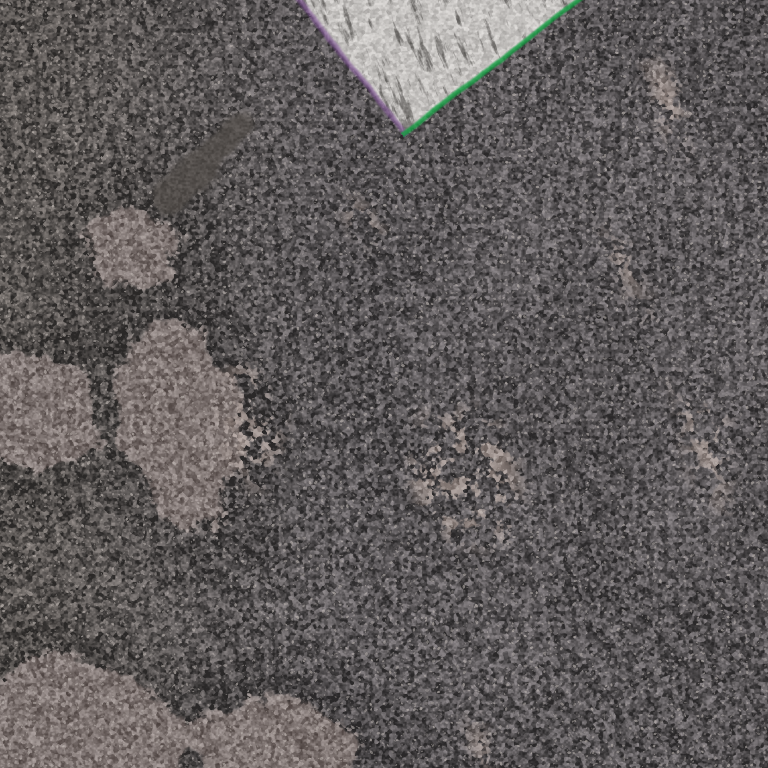
Give the GLSL for this texture, as a WebGL 1 fragment shader.

```glsl
precision highp float;
// Worn asphalt: soft cellular grain and scattered pale chips, with frayed bare
// patches, speckled wear, a smooth tar smear and the corner of a painted marking.
// Patches are ellipses whose distances are roughened by fractal noise.

uniform vec2 u_resolution;

float hash(vec2 p) {
  return fract(sin(dot(p, vec2(127.1, 311.7))) * 43758.5453);
}

vec2 hash2(vec2 p) {
  return vec2(hash(p), hash(p + 57.3));
}

float noise(vec2 p) {
  vec2 i = floor(p), f = fract(p);
  f = f * f * (3.0 - 2.0 * f);
  float low = mix(hash(i), hash(i + vec2(1.0, 0.0)), f.x);
  float high = mix(hash(i + vec2(0.0, 1.0)), hash(i + 1.0), f.x);
  return mix(low, high, f.y);
}

float fbm(vec2 p) {
  float sum = 0.0, gain = 0.5;
  for (int i = 0; i < 4; i++) {
    sum += gain * noise(p);
    p = mat2(1.6, 1.2, -1.2, 1.6) * p + 7.1;
    gain *= 0.5;
  }
  return sum / 0.9375;
}

vec2 rotate(vec2 p, float angle) {
  float c = cos(angle), s = sin(angle);
  return vec2(c * p.x + s * p.y, c * p.y - s * p.x);
}

// Random tone per cell, blended softly between neighbouring grains.
float grainTone(vec2 p) {
  vec2 cell = floor(p);
  float total = 0.0, weights = 0.0;
  for (int y = -1; y <= 1; y++) {
    for (int x = -1; x <= 1; x++) {
      vec2 id = cell + vec2(float(x), float(y));
      vec2 d = id + hash2(id) - p;
      float w = exp(-9.0 * dot(d, d));
      total += w * hash(id + 19.7);
      weights += w;
    }
  }
  return total / weights;
}

// Sparse elongated stones, at most one per cell; returns their brightness.
float chips(vec2 p, float density, float blur) {
  vec2 id = floor(p);
  vec2 d = fract(p) - mix(vec2(0.32), vec2(0.68), hash2(id));
  d = rotate(d, 6.2832 * hash(id + 3.1)) * vec2(1.0, 1.5);
  float radius = mix(0.14, 0.32, hash(id + 8.4));
  float shape = 1.0 - smoothstep(-blur, blur, length(d) - radius);
  return shape * step(hash(id + 31.6), density) * mix(0.35, 1.0, hash(id + 5.9));
}

// Approximate distance inside a tilted ellipse, positive within it.
float patchDepth(vec2 p, vec2 center, vec2 radii, float angle) {
  vec2 q = rotate(p - center, angle) / radii;
  return (1.0 - length(q)) * min(radii.x, radii.y);
}

float segmentDistance(vec2 p, vec2 a, vec2 b) {
  vec2 along = b - a;
  return length(p - a - along * clamp(dot(p - a, along) / dot(along, along), 0.0, 1.0));
}

float bareDepth(vec2 p) {
  float d = patchDepth(p, vec2(0.17, 0.677), vec2(0.064, 0.048), 0.0);
  d = max(d, patchDepth(p, vec2(0.235, 0.45), vec2(0.078, 0.13), 0.25));
  d = max(d, patchDepth(p, vec2(0.045, 0.465), vec2(0.09, 0.074), -0.4));
  d = max(d, patchDepth(p, vec2(0.09, 0.02), vec2(0.155, 0.12), -0.2));
  return max(d, patchDepth(p, vec2(0.36, 0.015), vec2(0.108, 0.083), -0.2));
}

float wornDepth(vec2 p) {
  float d = patchDepth(p, vec2(0.61, 0.375), vec2(0.075, 0.105), 0.35);
  d = max(d, patchDepth(p, vec2(0.47, 0.715), vec2(0.025, 0.05), 0.5));
  d = max(d, patchDepth(p, vec2(0.325, 0.45), vec2(0.045, 0.1), 0.1));
  d = max(d, patchDepth(p, vec2(0.92, 0.42), vec2(0.035, 0.11), 0.3));
  d = max(d, patchDepth(p, vec2(0.82, 0.64), vec2(0.025, 0.07), 0.5));
  d = max(d, patchDepth(p, vec2(0.87, 0.87), vec2(0.025, 0.08), 0.3));
  return max(d, patchDepth(p, vec2(0.625, 0.03), vec2(0.02, 0.045), 0.2));
}

void main() {
  vec2 uv = gl_FragCoord.xy / u_resolution;
  float pixel = 1.0 / u_resolution.y;
  float grain = grainTone(uv * 215.0) - 0.5;
  float grit = noise(uv * 390.0) - 0.5;
  float mottle = fbm(uv * 9.0) - 0.5;
  float fray = fbm(uv * 24.0) - 0.5;

  // Asphalt, darker around the bare patches and browner at the left.
  float bare = bareDepth(uv) + 0.055 * fray + 0.008 * grain;
  float halo = smoothstep(-0.085, -0.005, bare);
  vec3 tint = mix(vec3(1.03, 0.98, 0.95), vec3(1.02, 0.98, 1.0), smoothstep(0.0, 0.5, uv.x));
  float tone = 0.335 + 0.32 * grain + 0.16 * grit + 0.08 * mottle - 0.055 * halo;
  vec3 color = tint * max(tone, 0.16);

  // Smooth tar smear.
  float smear = segmentDistance(uv, vec2(0.22, 0.74), vec2(0.315, 0.835)) + 0.035 * fray;
  float smearMask = 1.0 - smoothstep(0.012, 0.025, smear);
  color = mix(color, vec3(0.33, 0.31, 0.295) + 0.07 * grit, 0.8 * smearMask);

  // Pale bare patches and broken speckled wear.
  vec3 bareColor = vec3(0.49, 0.45, 0.44) + 0.27 * grain + 0.14 * grit;
  color = mix(color, bareColor, smoothstep(-0.003, 0.005, bare));
  float worn = smoothstep(-0.012, 0.03, wornDepth(uv) + 0.03 * fray);
  float flakes = smoothstep(0.49, 0.61, fbm(uv * 60.0) + 0.22 * grain);
  color = mix(color, vec3(0.6, 0.55, 0.53) + 0.3 * grain, 0.85 * worn * flakes);

  // Scattered stones of two sizes.
  float stones = chips(uv * 125.0, 0.32, 125.0 * pixel * 0.6);
  stones = max(stones, 0.8 * chips(rotate(uv, 0.6) * 190.0, 0.25, 190.0 * pixel * 0.6));
  color = mix(color, vec3(0.76, 0.73, 0.71), 0.62 * stones * (1.0 - smearMask));

  // Painted corner with purple and green fringes.
  vec2 corner = uv - vec2(0.527, 0.827);
  float leftEdge = dot(corner, vec2(0.784, 0.621)) + 0.006 * fray;
  float rightEdge = dot(corner, vec2(-0.608, 0.794)) + 0.004 * fray;
  float paint = smoothstep(-0.002, 0.002, min(leftEdge, rightEdge));
  float streaks = fbm(rotate(uv, 0.35) * vec2(150.0, 35.0));
  vec3 paintColor = vec3(0.77, 0.76, 0.75) + 0.16 * grain + 0.1 * grit;
  paintColor -= 0.3 * smoothstep(0.55, 0.8, streaks);
  color = mix(color, paintColor, paint);
  float purple = smoothstep(0.006, 0.001, abs(leftEdge)) * step(-0.004, rightEdge);
  float green = smoothstep(0.005, 0.001, abs(rightEdge)) * step(-0.004, leftEdge);
  color = mix(color, vec3(0.5, 0.34, 0.58), 0.65 * purple);
  color = mix(color, vec3(0.08, 0.62, 0.26), 0.8 * green);

  gl_FragColor = vec4(clamp(color, 0.0, 1.0), 1.0);
}
```
